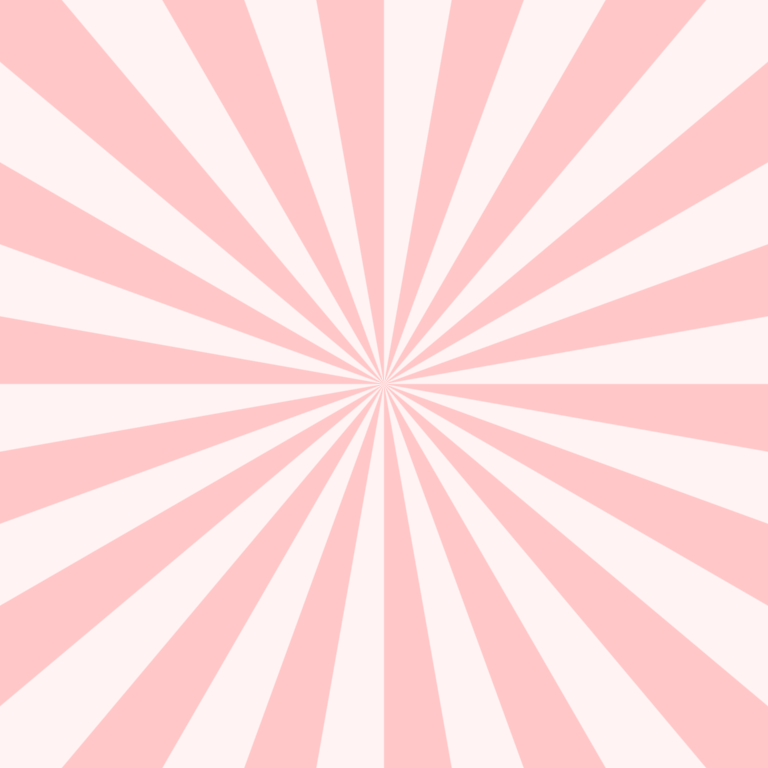
Give the GLSL for this background, as a three.js fragment shader.

```glsl
// Sunburst of alternating pale and pink rays that meet at the canvas centre.
// A triangle wave over the polar angle gives the signed distance to the
// nearest ray edge, which is smoothed and fades to a mean tone at the hub.

#define RAY_PAIRS 18.0
#define CENTER vec2(0.5, 0.5)
#define EDGE_SOFTNESS 0.0013
#define PALE_COLOR vec3(1.0, 0.953, 0.953)
#define PINK_COLOR vec3(1.0, 0.78, 0.78)

varying vec2 vUv;

const float TAU = 6.283185;

// Signed distance to the nearest ray edge: positive inside pale rays.
float rayDistance(vec2 p) {
  float radius = length(p);
  float angle = radius > 0.00001 ? atan(p.y, p.x) : 0.0;
  float phase = fract(angle / TAU * RAY_PAIRS - 0.25);
  float wave = abs(phase - 0.5) - 0.25;
  return radius * wave * TAU / RAY_PAIRS;
}

void main() {
  float edgeDistance = rayDistance(vUv - CENTER);
  float pale = smoothstep(-EDGE_SOFTNESS, EDGE_SOFTNESS, edgeDistance);
  gl_FragColor = vec4(mix(PINK_COLOR, PALE_COLOR, pale), 1.0);
}
```
